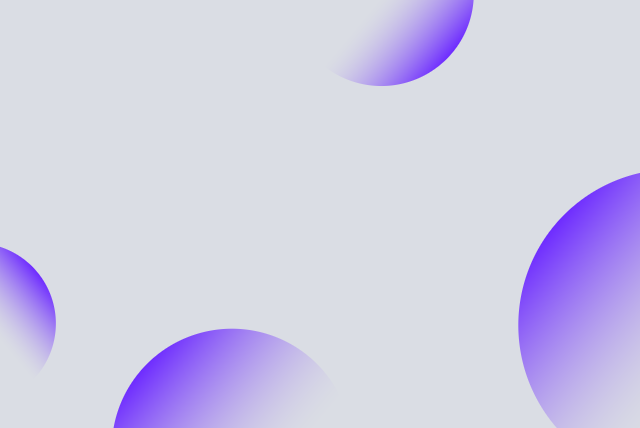
Give the GLSL for this background, as a Shadertoy shader.

```glsl
const vec3 BACKDROP = vec3(0.855, 0.867, 0.894);
const vec3 VIOLET = vec3(0.43, 0.17, 1.0);
const float FADE_POWER = 1.7;
const int DISC_COUNT = 4;

// Centre x, centre y and radius, in canvas heights
const vec3 DISCS[DISC_COUNT] = vec3[](
    vec3(0.891, 1.015, 0.216),
    vec3(1.576, 0.240, 0.365),
    vec3(0.542, -0.049, 0.281),
    vec3(-0.058, 0.244, 0.1885)
);

// Direction of the violet rim, then where the tint vanishes (in radii)
const vec3 FADES[DISC_COUNT] = vec3[](
    vec3(0.77, -0.64, 0.0),
    vec3(-0.77, 0.64, -0.35),
    vec3(-0.77, 0.64, -0.45),
    vec3(0.77, 0.64, 0.08)
);

// Antialiased coverage of a disc
float discMask(vec2 offset, float radius, float pixel) {
    return clamp(0.5 - (length(offset) - radius) / pixel, 0.0, 1.0);
}

// Tint strength rising from the vanishing line to the rim
float rimTint(vec2 offset, float radius, vec3 fade) {
    float along = dot(offset, normalize(fade.xy)) / radius;
    float ramp = clamp((along - fade.z) / (1.0 - fade.z), 0.0, 1.0);
    return pow(ramp, FADE_POWER);
}

void mainImage(out vec4 fragColor, in vec2 fragCoord) {
    float pixel = 1.0 / iResolution.y;
    vec2 p = fragCoord * pixel;
    vec3 color = BACKDROP;

    // Layer the fading discs over the backdrop
    for (int i = 0; i < DISC_COUNT; i++) {
        vec2 offset = p - DISCS[i].xy;
        float radius = DISCS[i].z;
        float alpha = discMask(offset, radius, pixel) * rimTint(offset, radius, FADES[i]);
        color = mix(color, VIOLET, alpha);
    }

    fragColor = vec4(color, 1.0);
}
```
